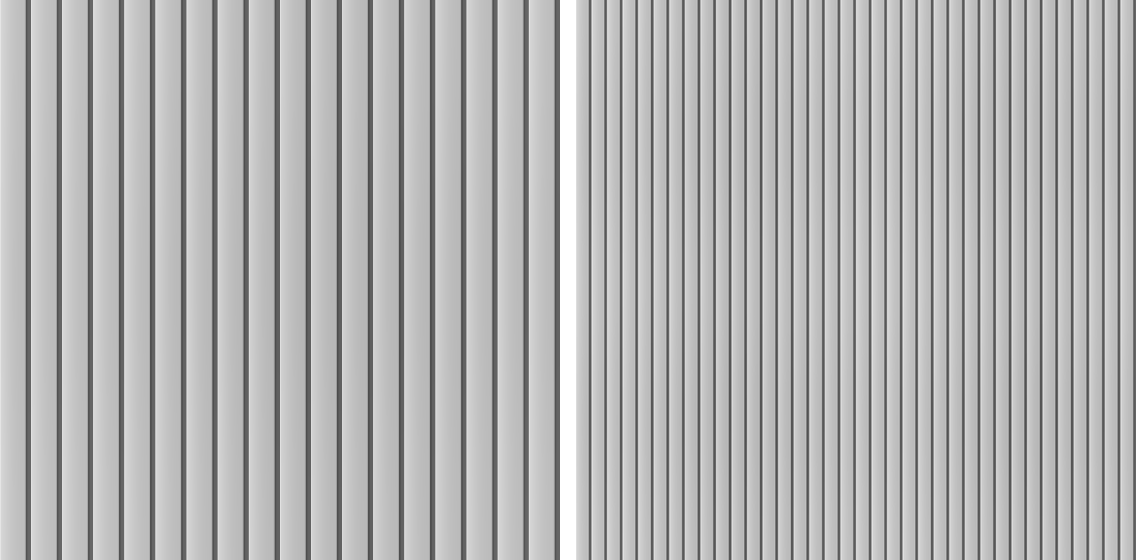
Left, the tile; right, the same tile 2 across and 2 down.
Reproduce this pattern procedurally as a WebGL 1 fragment shader.

```glsl
precision highp float;
// Vertical grey slats with soft bevel shading and dark two-tone grooves.

uniform vec2 u_resolution;

const float TAU = 6.2831853;
const float SLAT_COUNT = 18.0;     // whole repeats across the canvas
const float SLAT_WIDTH = 0.82;     // the widths are fractions of one repeat
const float SHADOW_WIDTH = 0.06;
const float GLINT_WIDTH = 0.022;
const float EDGE_WIDTH = 0.02;
const float SLAT_LIGHT = 0.84;
const float SLAT_DARK = 0.73;
const float GROOVE_TONE = 0.385;
const float SHADOW_TONE = 0.31;
const float GLINT_TONE = 0.91;
const float EDGE_TONE = 0.64;
const float DRIFT = 0.010;         // broad brightness change over the canvas

// Signed offset from a centre, wrapped within one repeat.
float wrappedOffset(float x, float centre) {
  return fract(x - centre + 0.5) - 0.5;
}

// Share of a pixel covered by a band that starts at the given position.
float bandCoverage(float x, float start, float width, float pixel) {
  float inside = 0.5 * width - abs(wrappedOffset(x, start + 0.5 * width));
  return clamp(inside / pixel + 0.5, 0.0, min(1.0, width / pixel));
}

// Bright left flank that fades towards the right.
float slatShade(float x) {
  float across = wrappedOffset(x, 0.5 * SLAT_WIDTH) / SLAT_WIDTH + 0.5;
  float fade = 1.0 - clamp(across, 0.0, 1.0);
  return mix(SLAT_DARK, SLAT_LIGHT, fade * fade);
}

// Periodic light that is strongest at the left and the corners.
float lightDrift(vec2 uv) {
  return DRIFT * (cos(TAU * (uv.x - 0.1)) + 0.5 * cos(TAU * uv.y));
}

void main() {
  vec2 uv = gl_FragCoord.xy / u_resolution;
  float x = fract(uv.x * SLAT_COUNT);
  float pixel = SLAT_COUNT / u_resolution.x;

  // Groove with the shadow cast by the slat on its left
  float tone = mix(GROOVE_TONE, SHADOW_TONE,
                   bandCoverage(x, SLAT_WIDTH, SHADOW_WIDTH, pixel));

  // Slat face, rounded right edge and lit left edge
  tone = mix(tone, slatShade(x), bandCoverage(x, 0.0, SLAT_WIDTH, pixel));
  tone = mix(tone, EDGE_TONE,
             bandCoverage(x, SLAT_WIDTH - EDGE_WIDTH, EDGE_WIDTH, pixel));
  tone = mix(tone, GLINT_TONE, bandCoverage(x, 0.0, GLINT_WIDTH, pixel));

  gl_FragColor = vec4(vec3(tone + lightDrift(uv)), 1.0);
}
```
